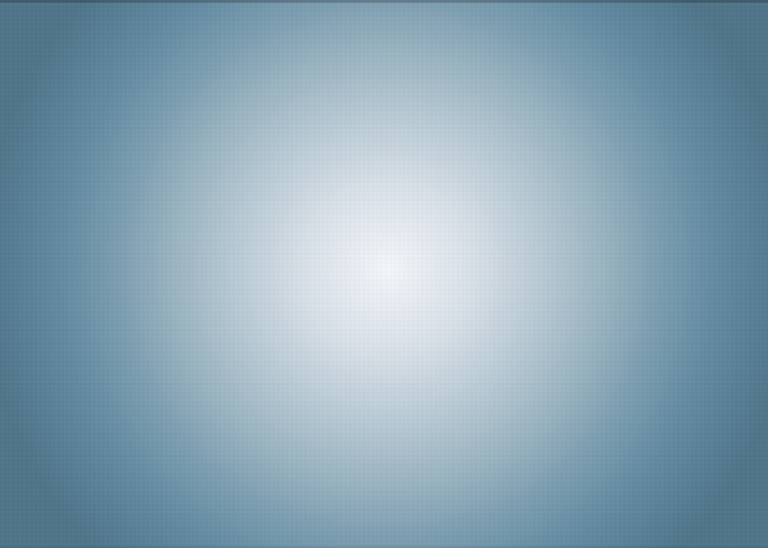
Reproduce this background procedurally as a Shadertoy shader.

```glsl
// Pale radial glow on steel blue, with a fine diagonal weave and dark rims.
#define GLOW_CENTER vec2(0.505, 0.51)
#define WEAVE_CELLS 122.0
#define WEAVE_DEPTH 0.012
#define TOP_RIM 0.005
#define BOTTOM_RIM 0.004
#define RIM_SHADE 0.78

const int STOPS = 7;

// Colour stops from the glow outwards; radii are in canvas heights.
vec3 glowColor(float radius) {
    float stopRadius[STOPS] = float[](0.0, 0.155, 0.287, 0.395, 0.49, 0.60, 0.74);
    vec3 stopColor[STOPS] = vec3[](
        vec3(0.945, 0.955, 0.97),
        vec3(0.84, 0.87, 0.90),
        vec3(0.71, 0.78, 0.82),
        vec3(0.60, 0.70, 0.75),
        vec3(0.49, 0.62, 0.69),
        vec3(0.385, 0.54, 0.63),
        vec3(0.315, 0.46, 0.54));
    vec3 color = stopColor[0];
    for (int i = 1; i < STOPS; i++) {
        float blend = (radius - stopRadius[i - 1]) / (stopRadius[i] - stopRadius[i - 1]);
        color = mix(color, stopColor[i], clamp(blend, 0.0, 1.0));
    }
    return color;
}

// Crossed diagonal threads, ranging from -1 to 1.
float weave(vec2 p) {
    vec2 threads = vec2(p.x + p.y, p.x - p.y) * WEAVE_CELLS * 3.14159;
    return sin(threads.x) * sin(threads.y);
}

void mainImage(out vec4 fragColor, in vec2 fragCoord) {
    vec2 uv = fragCoord / iResolution.xy;
    float aspect = iResolution.x / iResolution.y;
    float pixel = 1.0 / iResolution.y;

    // Circular glow
    vec2 offset = (uv - GLOW_CENTER) * vec2(aspect, 1.0);
    vec3 color = glowColor(length(offset));

    // Fabric texture
    color += WEAVE_DEPTH * weave(vec2(uv.x * aspect, uv.y));

    // Dark line at the top, fainter one at the bottom
    float top = smoothstep(-pixel, pixel, uv.y - 1.0 + TOP_RIM);
    float bottom = 1.0 - smoothstep(0.0, BOTTOM_RIM + pixel, uv.y);
    color *= mix(1.0, RIM_SHADE, max(top, 0.4 * bottom));

    fragColor = vec4(color, 1.0);
}
```
